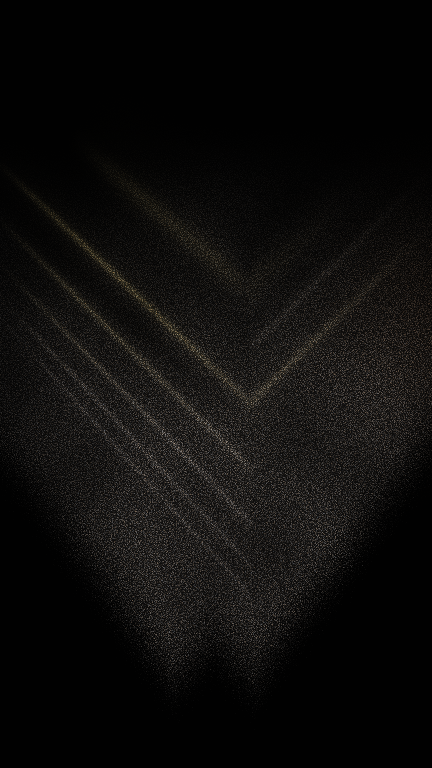
Write a Shadertoy shader that draws this background.

```glsl
vec2 gradientAt(vec2 cell) {
    vec3 q = fract(cell.xyx * vec3(0.1031, 0.1030, 0.0973));
    q += dot(q, q.yzx + 33.33);
    float angle = 6.2832 * fract((q.x + q.y) * q.z);
    return vec2(cos(angle), sin(angle));
}

float gradientNoise(vec2 p) {
    vec2 i = floor(p), f = p - i;
    vec2 u = f * f * f * (f * (f * 6.0 - 15.0) + 10.0);
    vec2 e = vec2(0.0, 1.0);
    float low = mix(dot(gradientAt(i), f), dot(gradientAt(i + e.yx), f - e.yx), u.x);
    float high = mix(dot(gradientAt(i + e), f - e), dot(gradientAt(i + 1.0), f - 1.0), u.x);
    return mix(low, high, u.y);
}

// Thin crest with a faint halo around it
float streak(float d, float width) {
    return exp(-d * d / (width * width)) + 0.3 * exp(-abs(d) / (3.0 * width));
}

void mainImage(out vec4 fragColor, in vec2 fragCoord) {
    vec2 p = fragCoord / iResolution.x;
    float side = p.x - 0.579;
    float leftArm = smoothstep(0.012, -0.012, side);
    float rightArm = 1.0 - leftArm;
    vec3 gray = vec3(0.37, 0.345, 0.325);
    vec3 gold = vec3(0.39, 0.345, 0.21);

    // Several turned layers of fine grain
    mat2 turn = mat2(0.8, 0.6, -0.6, 0.8);
    float noise = 0.0;
    vec2 q = turn * p * 373.0;
    for (int i = 0; i < 3; i++) {
        noise += gradientNoise(q);
        q = turn * q * 1.17 + 31.7;
    }
    float grain = smoothstep(-0.4, 1.15, noise);

    // Dust body with a shallow notch in its ragged lower edge
    float fromNotch = abs(p.x - 0.495) - 0.095;
    float lowerEdge = 0.17 + 1.35 * max(fromNotch, 0.0) + 0.9 * max(-fromNotch, 0.0);
    float body = smoothstep(-0.04, 0.17, p.y - lowerEdge + 0.06 * noise);
    body *= smoothstep(1.5, 0.74, p.y);
    body *= 0.5 + 0.5 * smoothstep(0.0, 0.35, p.x) * smoothstep(1.15, 0.75, p.x);
    body *= 0.95 + 0.4 * gradientNoise(p * 5.0);

    // Shadowed gaps around the main chevron
    float chevron = p.y - 0.845 - 0.95 * abs(side);
    body *= 1.0 - 0.2 * exp(-pow((chevron - 0.17) / 0.05, 2.0));
    body *= 1.0 - 0.4 * exp(-pow((chevron - 0.38) / 0.06, 2.0));
    body *= 1.0 - 0.5 * leftArm * exp(-pow((chevron + 0.07) / 0.04, 2.0)) * smoothstep(0.7, 1.1, p.y);
    body *= 1.0 - 0.7 * smoothstep(0.4, 0.05, p.x) * smoothstep(0.0, 0.15, chevron);
    body += 0.16 * exp(-pow(length((p - vec2(0.46, 1.27)) * vec2(1.0, 1.4)) / 0.15, 2.0));
    vec3 dust = gray * body * 1.2;
    vec3 lines = vec3(0.0);

    // Left strokes fan out and weaken downward
    for (int i = 0; i < 5; i++) {
        float n = float(i);
        float apex = 0.845 - 0.165 * n + 0.0135 * n * n;
        float d = 0.7 * (p.y - apex + (0.95 + 0.04 * n) * side);
        float reach = smoothstep(-0.04, 0.22, p.x) * (0.7 + 0.3 * smoothstep(0.0, -0.2, side));
        vec3 tint = mix(gold, gray, clamp(0.2 * n + 0.6 * smoothstep(1.1, 0.7, p.y), 0.0, 1.0));
        lines += tint * leftArm * reach * streak(d, 0.008 - 0.0009 * n) * 0.72 / (1.0 + 0.2 * n);
    }

    // Right strokes: the main arm and a fainter one above
    for (int i = 0; i < 2; i++) {
        float n = float(i);
        float d = 0.7 * (p.y - 0.845 - 0.13 * n - 0.97 * side);
        float reach = smoothstep(0.46, 0.05, side);
        lines += mix(gold, gray, 0.4 + 0.5 * n) * rightArm * reach * streak(d, 0.01) * (0.52 - 0.25 * n);
    }

    // Soft upper chevron and the amber haze at the right edge
    float upper = 0.7 * (p.y - 1.106 + 0.85 * side);
    float upperReach = smoothstep(0.15, 0.34, p.x) * smoothstep(0.04, -0.08, side);
    lines += gold * upperReach * streak(upper, 0.02) * 0.3;
    float upperRight = 0.7 * (p.y - 1.12 - 0.85 * side);
    lines += gold * rightArm * smoothstep(0.27, 0.0, side) * streak(upperRight, 0.025) * 0.13;
    dust += vec3(0.12, 0.08, 0.05) * exp(-20.0 * dot(p - vec2(1.02, 1.03), p - vec2(1.02, 1.03)));

    // Specks of light with slight shifts of warmth
    float warmth = gradientNoise(turn * p * 260.0 + 61.0);
    vec3 color = dust * (0.82 * grain + 0.11) + lines * (0.75 * grain + 0.27);
    color *= 1.0 + warmth * vec3(0.2, 0.0, -0.25);
    fragColor = vec4(color + 0.004, 1.0);
}
```
